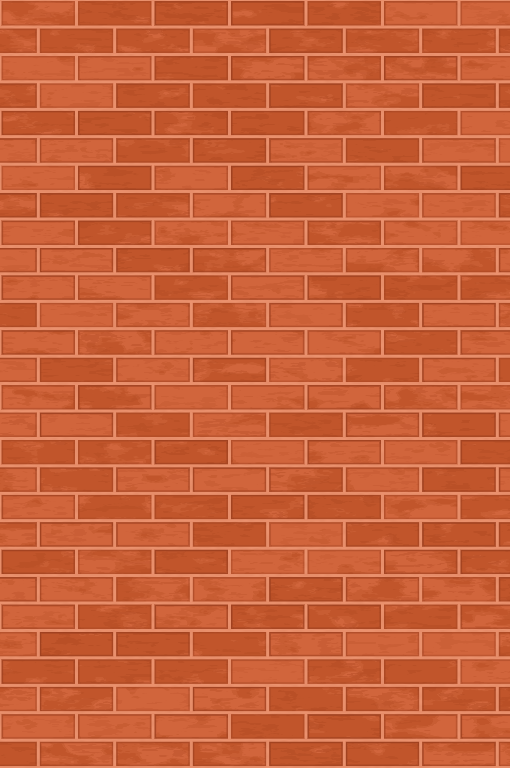
This texture is drawn by a WebGL 2 fragment shader. Its source:

```glsl
#version 300 es
precision highp float;
// Running-bond brick wall: 28 courses, 6 2/3 bricks across, every other course
// shifted by half a brick. Each brick is a box distance function with a thin dark
// rim, filled with flat, horizontally stretched noise blotches of its own tone.

uniform vec2 u_resolution;
out vec4 fragColor;

float hash(vec2 p) {
    vec3 q = fract(p.xyx * vec3(0.1031, 0.1030, 0.0973));
    q += dot(q, q.yzx + 33.33);
    return fract((q.x + q.y) * q.z);
}

float noise(vec2 p) {
    vec2 cell = floor(p), f = fract(p);
    f = f * f * (3.0 - 2.0 * f);
    float low = mix(hash(cell), hash(cell + vec2(1, 0)), f.x);
    float high = mix(hash(cell + vec2(0, 1)), hash(cell + vec2(1, 1)), f.x);
    return mix(low, high, f.y);
}

float fbm(vec2 p) {
    float sum = 0.0, amplitude = 0.55;
    for (int i = 0; i < 4; i++) {
        sum += amplitude * noise(p);
        p = p * 2.03 + 11.7;
        amplitude *= 0.48;
    }
    return sum;
}

float boxDistance(vec2 p, vec2 halfSize) {
    vec2 d = abs(p) - halfSize;
    return length(max(d, 0.0)) + min(max(d.x, d.y), 0.0);
}

// Painted face of one brick; p is measured in course heights from its centre.
vec3 brickFace(vec2 p, vec2 id) {
    float tone = hash(id + 5.0);
    vec2 q = p + 40.0 * vec2(hash(id + 21.0), hash(id + 47.0));

    float wash = fbm(q * vec2(1.1, 2.6));
    float streak = fbm(q * vec2(1.8, 9.0) + 60.0);
    float field = wash + 0.3 * (streak - 0.5);
    float level = mix(0.76, 0.28, smoothstep(0.1, 0.9, tone));

    vec3 color = vec3(0.755, 0.335, 0.168);
    color = mix(color, vec3(0.785, 0.365, 0.2), smoothstep(-0.11, -0.07, field - level));
    color = mix(color, vec3(0.82, 0.395, 0.235), smoothstep(0.0, 0.04, field - level));

    // Dry, darker strokes, mostly on the darker bricks
    float stroke = smoothstep(0.6, 0.66, streak) * (1.0 - 0.7 * tone);
    return mix(color, vec3(0.7, 0.29, 0.135), 0.55 * stroke);
}

void main() {
    vec2 uv = gl_FragCoord.xy / u_resolution;
    vec2 wall = vec2(uv.x * 6.667, (1.0 - uv.y) * 28.0 + 0.015);
    float course = floor(wall.y);
    wall.x += 0.5 * mod(course, 2.0);

    vec2 id = vec2(floor(wall.x), course);
    vec2 p = (fract(wall) - 0.5) * vec2(2.8, 1.0);
    float soft = max(28.0 / u_resolution.y, 0.035);
    float d = boxDistance(p, vec2(1.345, 0.445));

    // Rim shade: heavier on the top and left edges, uneven from brick to brick
    vec3 color = brickFace(p, id);
    float rim = smoothstep(-0.07 - 0.5 * soft, -0.025, d);
    float side = p.y < -0.3 || p.x < -1.25 ? 1.0 : 0.75;
    float wear = mix(0.45, 0.95, hash(id + 83.0));
    color = mix(color, vec3(0.62, 0.25, 0.12), rim * side * wear);

    // Mortar with a faint grain
    vec3 mortar = vec3(0.91, 0.56, 0.42) + 0.025 * (noise(wall * vec2(14.0, 5.0)) - 0.5);
    color = mix(color, mortar, smoothstep(-0.5 * soft, 0.5 * soft, d));

    fragColor = vec4(color, 1.0);
}
```
